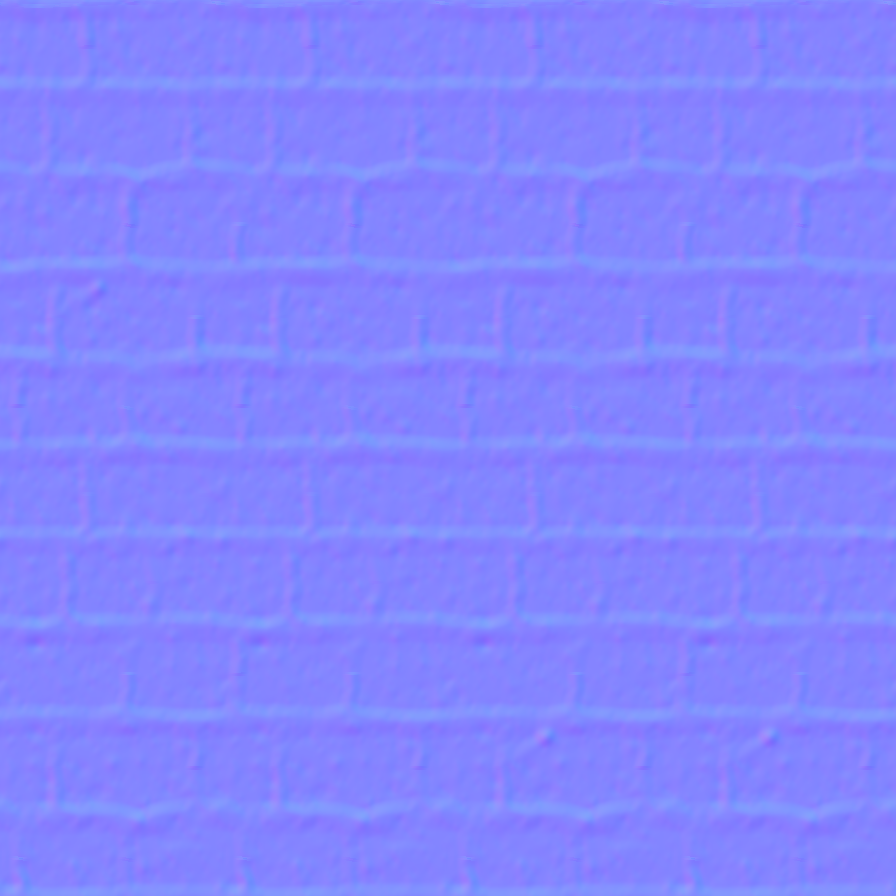
Give the GLSL for this texture map, as a Shadertoy shader.

```glsl
#define REPEATS 4.0        // pattern repeats across
#define RELIEF 0.00098     // height to slope scale
#define SOFT 0.0020        // finite difference step
#define LOWER_BEVEL 0.018  // bevel under each brick
#define UPPER_BEVEL 0.021  // bevel on top of each brick
#define SIDE_BEVEL 0.012
#define SIDE_DEPTH 0.62
#define CORNER 0.004       // rounding of lower corners
#define TILT 0.42          // how far faces lean back at the top
#define GRAIN 0.29
#define FLAT vec2(0.518, 0.523)

const float TAU = 6.2831853;

// Per course: top edge, two joint positions in a repeat, second joint strength
const vec4 COURSES[10] = vec4[10](
    vec4(0.004, 0.39, 0.91, 0.22), vec4(0.101, 0.22, 0.85, 0.8),
    vec4(0.196, 0.57, 0.06, 0.9),  vec4(0.303, 0.25, 0.88, 0.8),
    vec4(0.404, 0.09, 0.57, 0.7),  vec4(0.502, 0.39, 0.91, 0.22),
    vec4(0.602, 0.30, 0.68, 0.8),  vec4(0.700, 0.57, 0.06, 0.9),
    vec4(0.804, 0.25, 0.88, 0.8),  vec4(0.910, 0.09, 0.57, 0.7));

vec3 hash3(vec2 p) {
    vec3 q = fract(p.xyx * vec3(0.1031, 0.1030, 0.0973));
    q += dot(q, q.yxz + 33.33);
    return fract((q.xxy + q.yzz) * q.zyx);
}

// Cellular bumps: one soft signed blob per cell, wrapping across
float bumps(vec2 p, float wrap) {
    vec2 cell = floor(p);
    float sum = 0.0;
    for (int j = -1; j <= 1; j++)
        for (int i = -1; i <= 1; i++) {
            vec2 id = cell + vec2(i, j);
            vec3 rnd = hash3(vec2(mod(id.x, wrap), id.y) + 7.0);
            vec2 d = p - id - rnd.xy;
            sum += (rnd.z * 2.0 - 1.0) * exp(-8.0 * dot(d, d));
        }
    return sum;
}

float bell(float x, float width) {
    x /= width;
    return exp(-x * x);
}

float segmentDistance(vec2 p, vec2 a, vec2 b) {
    vec2 pa = p - a, ba = b - a;
    return length(pa - ba * clamp(dot(pa, ba) / dot(ba, ba), 0.0, 1.0));
}

// Wavy bed line above course k, measured from the top
float bedLine(int k, float u) {
    float y = COURSES[k % 10].x + float(k / 10);
    if (k % 5 == 1) return y;
    float phase = float(k % 10) * 2.714;
    y += 0.0022 * sin(TAU * u + phase) + 0.001 * sin(2.0 * TAU * u + phase);
    if (k % 5 == 4 || k == 2) y += 0.007 * bell(fract(u) - 0.62, 0.07);
    return y;
}

// Depth of a bed joint, uneven along its length
float bedDepth(int k, float u) {
    if (k % 5 == 1) return 0.8;
    float phase = float(k % 10) * 1.9;
    return 0.88 + 0.17 * sin(TAU * u + phase) + 0.13 * sin(3.0 * TAU * u - phase);
}

float height(vec2 p) {
    float u = p.x * REPEATS, y = 1.0 - p.y;
    if (y < bedLine(0, u)) y += 1.0;
    int row = 0;
    for (int k = 1; k < 10; k++)
        if (y > bedLine(k, u)) row = k;
    vec4 course = COURSES[row];
    float below = y - bedLine(row, u);
    float above = bedLine(row + 1, u) - y;
    float lean = 1.0 - TILT * above / (above + below);
    float depth = bedDepth(below < above ? row : row + 1, u);

    // Upright joints, slightly bent
    float bend = 0.008 * sin(y * 65.0 + float(row)) + 0.004 * sin(y * 170.0);
    float s = u + bend - course.y;
    float f = fract(s);
    float first = min(f, 1.0 - f) / REPEATS;
    float second = abs(f - fract(course.z - course.y)) / REPEATS;
    float strength = course.w;
    if (row % 5 == 2 && mod(floor(s), 2.0) > 0.5) strength = 0.0;
    float sides = mix(1.0, smoothstep(0.0, SIDE_BEVEL, first), SIDE_DEPTH)
                * mix(1.0, smoothstep(0.0, SIDE_BEVEL, second), SIDE_DEPTH * strength);

    // Beds, with rounded lower corners
    float corner = row % 5 == 0 ? 0.0 : CORNER;
    above -= corner * (bell(first, 0.014) + strength * bell(second, 0.014));
    float face = smoothstep(0.0, LOWER_BEVEL, above) * smoothstep(0.0, UPPER_BEVEL, below);
    float h = mix(1.0 - depth, lean, face * sides);

    // Shallow ledges and chipped corners
    float x = fract(u);
    float drop = y - course.x;
    if (row % 5 == 4)
        h -= 0.28 * bell(x - 0.8, 0.13) * smoothstep(0.026, 0.040, drop)
                  * (1.0 - smoothstep(0.040, 0.080, drop));
    float column = floor(u);
    if ((row == 3 && column == 0.0) || (row == 8 && column >= 2.0)) {
        vec2 q = vec2(x / REPEATS, drop);
        float crack = segmentDistance(q, vec2(0.112, 0.018), vec2(0.072, 0.046));
        h -= 0.28 * bell(crack, 0.008)
           + 0.75 * bell(length(q - vec2(0.110, 0.019)), 0.008);
    }

    // Stone grain, with faint upright streaks
    float grain = bumps(vec2(u * 12.0, y * 44.0), 12.0)
                + 0.30 * bumps(vec2(u * 23.0, y * 75.0), 23.0)
                + 0.50 * bumps(vec2(u * 13.0, y * 18.0 + 50.0), 13.0);
    return h + GRAIN * grain;
}

void mainImage(out vec4 fragColor, in vec2 fragCoord) {
    vec2 p = fragCoord / iResolution.xy;
    vec2 e = vec2(SOFT, 0.0);
    vec2 slope = vec2(height(p - e.xy) - height(p + e.xy),
                      height(p + e.yx) - height(p - e.yx));
    slope *= RELIEF / (2.0 * SOFT);
    float blue = 1.0 - 0.9 * dot(slope, slope);
    fragColor = vec4(FLAT + slope, blue, 1.0);
}
```
